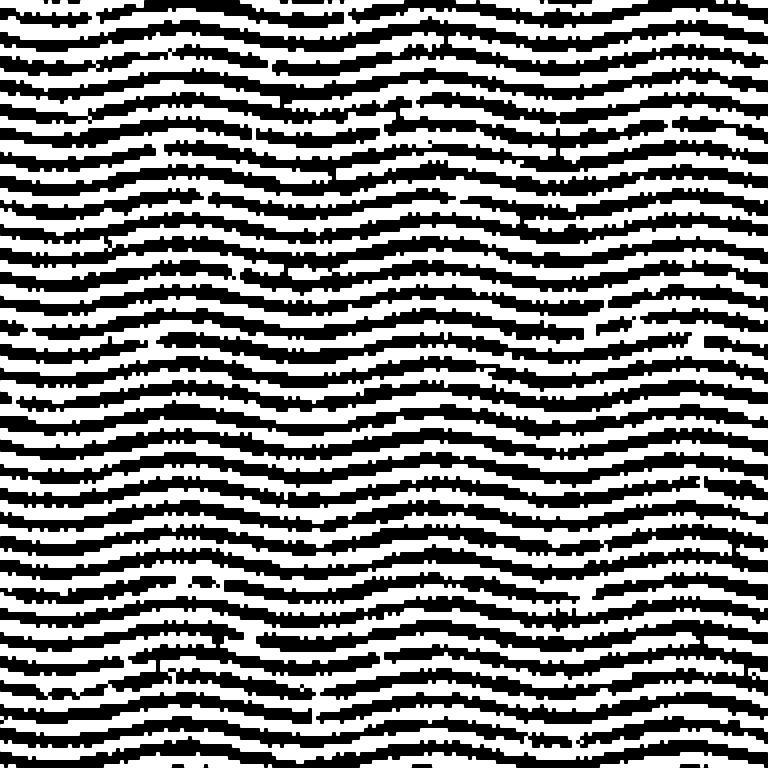
This pattern is drawn by a WebGL 2 fragment shader. Its source:

```glsl
#version 300 es
precision highp float;
// Draws rough, broken black and white stripes that ripple across the canvas.

uniform vec2 u_resolution;
out vec4 fragColor;

const float TAU = 6.28318;
const float CELLS = 192.0;       // grain cells across the canvas
const float PATCH_CELLS = 4.0;   // cells per patch of coarse noise
const float STRIPES = 32.0;
const float STRIPE_OFFSET = 0.48;
const float WAVES = 3.05;
const float WAVE_CREST = 0.567;
const float WAVE_HEIGHT = 0.0115;
const vec3 PAPER = vec3(1.0);
const vec3 INK = vec3(0.0);

float hash(vec2 p) {
    return fract(sin(dot(p, vec2(12.9898, 78.233))) * 43758.5453);
}

// Smooth value noise from -1 to 1
float valueNoise(vec2 p) {
    vec2 i = floor(p);
    vec2 f = smoothstep(0.0, 1.0, p - i);
    float low = mix(hash(i), hash(i + vec2(1.0, 0.0)), f.x);
    float high = mix(hash(i + vec2(0.0, 1.0)), hash(i + 1.0), f.x);
    return 2.0 * mix(low, high, f.y) - 1.0;
}

// Rippling bands: 1 at the middle of an ink stripe, -1 between stripes
float stripeField(vec2 uv, float count, float height) {
    float ripple = height * cos(TAU * WAVES * (uv.x - WAVE_CREST));
    return cos(TAU * (count * (uv.y - ripple) - STRIPE_OFFSET));
}

// Mild unevenness, with rare strong peaks that cut or bridge the stripes
float patchField(vec2 p) {
    float n = valueNoise(p);
    float peak = n * n * n * n;
    return 0.2 * n + peak * (1.5 * n - 0.3);
}

// Ink of one whole cell: 0 or 1
float cellInk(vec2 cell) {
    vec2 uv = (cell + 0.5) / CELLS;
    float grain = 0.9 * (hash(cell + 311.0) - 0.5);
    float field = stripeField(uv, STRIPES, WAVE_HEIGHT)
                + patchField(cell / PATCH_CELLS + 57.3) + grain;
    return step(0.0, field);
}

// Blends neighbouring cells, so that steps get small rounded corners
float roundedInk(vec2 p) {
    vec2 i = floor(p - 0.5);
    vec2 f = smoothstep(0.15, 0.85, p - 0.5 - i);
    float low = mix(cellInk(i), cellInk(i + vec2(1.0, 0.0)), f.x);
    float high = mix(cellInk(i + vec2(0.0, 1.0)), cellInk(i + 1.0), f.x);
    return smoothstep(0.25, 0.75, mix(low, high, f.y));
}

void main() {
    vec2 uv = gl_FragCoord.xy / u_resolution;
    fragColor = vec4(mix(PAPER, INK, roundedInk(uv * CELLS)), 1.0);
}
```
